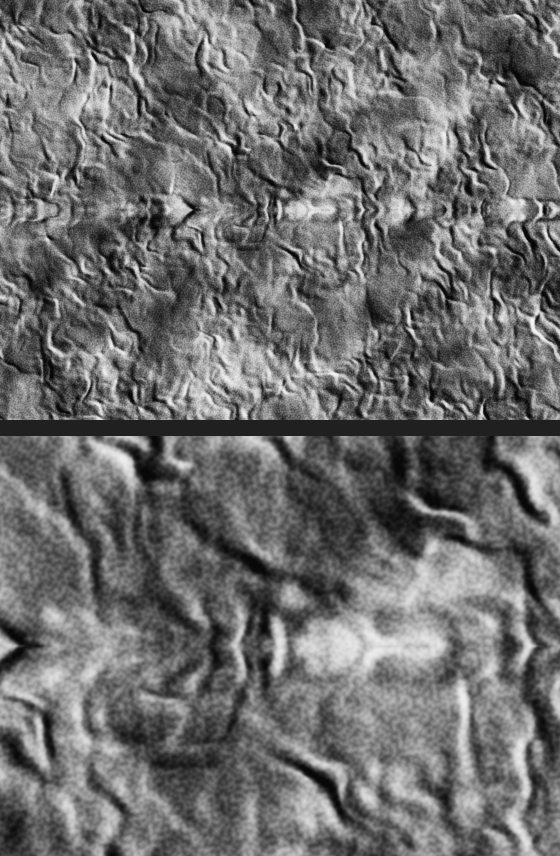
Top: the whole. Bottom: its middle third, enlarged.
Reproduce this texture procedurally as a Shadertoy shader.

```glsl
// Rough grey stone in embossed relief, with a mirrored seam across the middle.
// Warped gradient noise gives cliffs and curled ridges; the slope towards the
// light sets the tone, with broad stains and fine grain on top.

vec2 gradientAt(vec2 cell) {
    float angle = 6.2832 * fract(sin(dot(cell, vec2(127.1, 311.7))) * 43758.55);
    return vec2(cos(angle), sin(angle));
}

float gradientNoise(vec2 p) {
    vec2 i = floor(p), f = p - i;
    vec2 u = f * f * f * (f * (f * 6.0 - 15.0) + 10.0);
    vec2 o = vec2(0.0, 1.0);
    float low = mix(dot(gradientAt(i), f),
                    dot(gradientAt(i + o.yx), f - o.yx), u.x);
    float high = mix(dot(gradientAt(i + o.xy), f - o.xy),
                     dot(gradientAt(i + o.yy), f - o.yy), u.x);
    return mix(low, high, u.y);
}

vec2 warp(vec2 p) {
    return vec2(gradientNoise(p), gradientNoise(p + vec2(31.4, 17.9)));
}

// Height of the stone: cliffs and ridges along the zero lines of the noise
float stoneHeight(vec2 p) {
    vec2 q = p + 0.04 * warp(p * 9.0) + 0.022 * warp(p * 27.0 + 7.0);

    // Stretch the features along a steep falling diagonal
    vec2 along = vec2(0.53, -0.85);
    q = vec2(dot(q, along) * 0.74, dot(q, vec2(-along.y, along.x)));

    // Smooth plates lie between patches of dense small curls
    float rough = 0.4 + 0.75 * smoothstep(-0.25, 0.15, gradientNoise(p * 6.0 + 80.0));
    float height = 0.0, frequency = 8.0, strength = 0.55;
    for (int i = 0; i < 3; i++) {
        vec2 s = q * frequency + float(i) * 13.7;
        float n = gradientNoise(s);
        float broken = smoothstep(-0.3, 0.2, gradientNoise(s * 0.8 + 50.0));
        float ridge = exp(-n * n * 13000.0 / (frequency * frequency));
        float cliff = smoothstep(-1.0, 1.0, n * 110.0 / frequency);
        height += strength * (ridge * (0.3 + 0.8 * broken) + 0.6 * cliff);
        frequency *= 1.9;
        strength = 0.55 * rough;
    }
    return height + 0.35 * rough * gradientNoise(p * 62.0);
}

// Light from the lower left, plus some brightness on high ground
float reliefTone(vec2 p) {
    vec2 towardsLight = 0.0033 * vec2(-0.88, -0.47);
    float slope = stoneHeight(p - towardsLight) - stoneHeight(p + towardsLight);
    return 0.66 * slope + 0.12 * (stoneHeight(p) - 1.1);
}

void mainImage(out vec4 fragColor, in vec2 fragCoord) {
    vec2 p = fragCoord / iResolution.y;

    // Fold the relief about the middle line, with dark and light bars on it
    float rise = abs(p.y - 0.5);
    float seam = 1.0 - smoothstep(0.012, 0.05, rise);
    float tone = reliefTone(p + 3.0);
    if (seam > 0.0) {
        float folded = reliefTone(vec2(p.x, rise * 1.15) + 9.0);
        folded += 0.5 * gradientNoise(vec2(p.x * 14.0, rise * 38.0) + 0.37);
        tone = mix(tone, folded, seam);
    }

    // Broad light and dark stains
    vec2 stain = p + 0.05 * warp(p * 9.0 + 4.0);
    tone += 0.34 * gradientNoise(stain * 4.5 + 20.0);
    tone += 0.34 * gradientNoise(stain * 10.0 + 60.0);
    tone += 0.22 * gradientNoise(stain * 22.0 + 90.0);

    // Fine grain, turned off the axes
    vec2 g = mat2(0.8, 0.6, -0.6, 0.8) * p;
    tone += 0.19 * gradientNoise(g * 240.0) + 0.07 * gradientNoise(g * 120.0 + 5.0);

    // Soft limits keep the darkest and brightest rims in range
    float grey = 0.465 + 0.5 * tanh(tone * 2.1);
    fragColor = vec4(vec3(clamp(grey, 0.03, 0.97)), 1.0);
}
```
